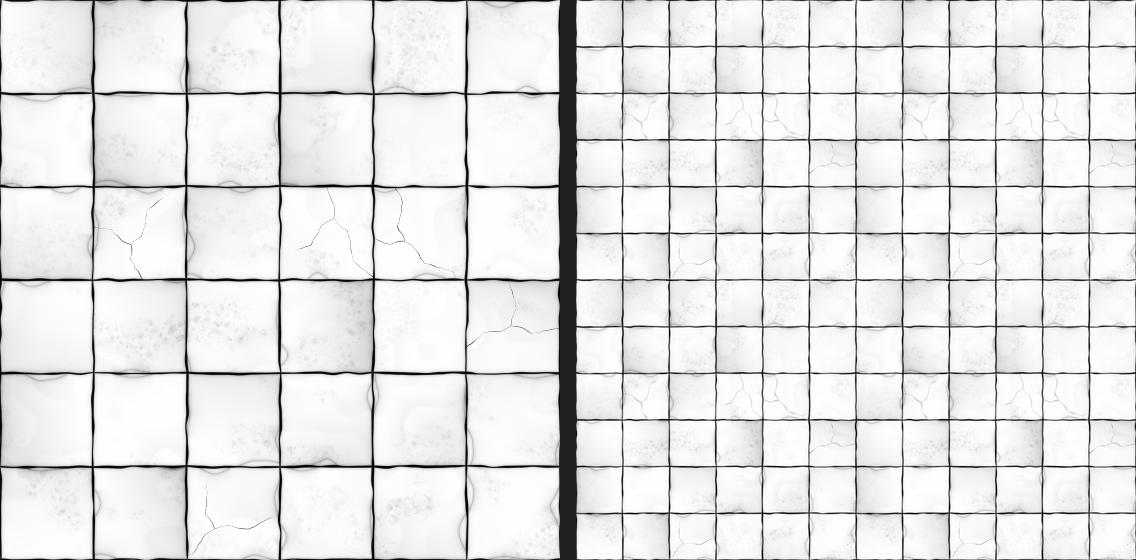
Left, the tile; right, the same tile 2 across and 2 down.
Reproduce this texture procedurally as a three.js fragment shader.

```glsl
#define TILES 6.0
#define WAVES 7.0
#define WOBBLE 0.02
#define JOINT_WIDTH 0.0105
#define SOFTNESS 0.008
#define TILT_SHADE 0.13
#define SPOT_SHADE 0.075
#define FOLD_SHADE 0.03
#define CHIP_SHARE 0.42
#define CRACK_SHARE 0.09
#define STONE_COLOR vec3(0.995)
#define JOINT_COLOR vec3(0.02)

varying vec2 vUv;

float hash(vec2 p) {
  return fract(sin(dot(p, vec2(127.1, 311.7))) * 43758.5453);
}

vec2 hash2(vec2 p) {
  return vec2(hash(p), hash(p + 17.3));
}

// Value noise that wraps after TILES * WAVES lattice steps
float noise(vec2 p) {
  float period = TILES * WAVES;
  vec2 i = floor(p), f = fract(p);
  vec2 a = mod(i, period), b = mod(i + 1.0, period);
  f = f * f * (3.0 - 2.0 * f);
  return mix(mix(hash(a), hash(vec2(b.x, a.y)), f.x),
             mix(hash(vec2(a.x, b.y)), hash(b), f.x), f.y);
}

// One noise strand along each vertical and horizontal joint
vec2 jointNoise(vec2 p, vec2 line, float strand) {
  return vec2(noise(vec2(p.y, line.x) * WAVES + vec2(0.0, strand)),
              noise(vec2(p.x, line.y) * WAVES + vec2(0.0, strand + 3.0)));
}

// Soft round stains of mixed size
float spots(vec2 f, vec2 seed, float scale) {
  vec2 g = f * scale, base = floor(g);
  float sum = 0.0;
  for (int y = -1; y <= 1; y++) {
    for (int x = -1; x <= 1; x++) {
      vec2 cell = base + vec2(float(x), float(y));
      vec2 key = cell + floor(seed);
      float size = hash(key + 5.1);
      float radius = mix(0.2, 0.8, size * size);
      float dist = length(g - cell - hash2(key));
      sum += (1.0 - smoothstep(radius * 0.35, radius, dist)) * hash(key + 9.7);
    }
  }
  return min(sum, 1.4);
}

// Patches where stains gather
float stains(vec2 f, vec2 id, vec2 seed) {
  float cloud = 0.7 * noise(f * 2.6 + seed) + 0.3 * noise(f * 7.0 + seed.yx);
  float patches = smoothstep(0.5, 0.78, cloud) * mix(0.35, 1.15, hash(id + 19.6));
  vec2 g = f + 0.025 * vec2(noise(f * 22.0 + seed), noise(f * 22.0 + seed.yx));
  float marks = spots(g, seed, 13.0) + 0.7 * spots(g, seed.yx, 24.0);
  return patches * (marks + 0.3 * noise(f * 11.0 + seed));
}

// Curved flakes along the four sides
float chips(vec2 f, vec2 id) {
  vec2 g = f - 0.5;
  float shade = 0.0;
  for (int i = 0; i < 4; i++) {
    g = vec2(-g.y, g.x);
    vec2 key = id + float(i) * 11.3 + 2.9;
    float halfLength = mix(0.14, 0.36, hash(key + 1.7));
    float u = (g.x - (hash(key) - 0.5) * 0.9) / halfLength;
    float body = max(1.0 - u * u, 0.0);
    body *= body;
    float rough = 0.7 + 0.6 * noise(vec2(g.x * 7.0, 0.5) + key);
    float d = g.y + 0.5 - mix(0.025, 0.085, hash(key + 4.1)) * body * rough;
    float rim = 0.16 * exp(-abs(d) / 0.009);
    float side = d > 0.0 ? exp(-d / 0.05) : exp(d / 0.02);
    shade += (rim + 0.09 * side) * smoothstep(0.0, 0.35, body)
           * step(hash(key + 6.3), CHIP_SHARE);
  }
  return shade;
}

// Thin broken branches from one junction
float cracks(vec2 f, vec2 id, vec2 seed) {
  vec2 v = f - mix(vec2(0.25), vec2(0.75), hash2(id + 31.7));
  float ink = 0.0;
  for (int i = 0; i < 3; i++) {
    float k = float(i);
    float angle = 2.094 * (k + 0.6 * hash(id + k * 3.1)) + 6.283 * hash(id + 8.8);
    vec2 dir = vec2(cos(angle), sin(angle));
    float along = dot(v, dir);
    float kink = abs(fract(along * 1.6 + hash(id + k)) - 0.5) - 0.25;
    float bend = kink * 0.22 + (noise(vec2(along * 26.0, k * 4.0) + seed) - 0.5) * 0.018;
    float across = abs(dot(v, vec2(-dir.y, dir.x)) + bend * smoothstep(0.0, 0.2, along));
    float wear = noise(vec2(along * 11.0, k * 4.0 + 2.0) + seed);
    float stroke = 1.0 - smoothstep(0.0, 0.006 + 0.005 * wear, across);
    float reach = mix(0.35, 1.0, hash(id + k + 12.4));
    stroke *= smoothstep(-0.01, 0.01, along) * (1.0 - smoothstep(reach - 0.1, reach, along));
    ink = max(ink, stroke * mix(0.1, 0.8, wear));
  }
  return ink * step(hash(id + 23.9), CRACK_SHARE);
}

void main() {
  // Grid bent close to its joints
  vec2 p = vUv * TILES;
  vec2 line = floor(p + 0.5);
  vec2 fade = 1.0 - 2.0 * abs(p - line);
  vec2 q = p + (jointNoise(p, line, 0.0) - 0.5) * WOBBLE * fade;
  vec2 id = mod(floor(q), TILES), f = fract(q);
  vec2 seed = 40.0 * hash2(id + 3.7);
  vec2 edge = min(f, 1.0 - f);

  // Uneven tilt and shaded borders
  float angle = 6.283 * hash(id + 14.2);
  float slope = dot(f - 0.5, vec2(cos(angle), sin(angle)));
  float strength = pow(hash(id + 7.6), 2.0);
  float shade = TILT_SHADE * strength * smoothstep(-0.45, 0.75, slope);
  shade += 0.12 * strength * exp(-min(edge.x, edge.y) * 12.0) * smoothstep(-0.2, 0.5, slope);

  // Soft folds, stains and flakes
  float relief = noise(f * 1.8 + seed) + 0.25 * noise(f * 4.0 + seed.yx);
  float fold = fract(relief * 2.5);
  fold = smoothstep(0.1, 0.85, fold) * (1.0 - smoothstep(0.88, 1.0, fold));
  shade += FOLD_SHADE * fold * noise(f * 2.0 + seed.yx + 9.0);
  shade += SPOT_SHADE * stains(f, id, seed);
  shade += chips(f, id);

  // Joints of varying width with a gray fringe
  vec2 width = JOINT_WIDTH * mix(vec2(0.5), vec2(1.4), jointNoise(p, line, 1.0));
  vec2 joint = 1.0 - smoothstep(width - SOFTNESS, width + SOFTNESS, edge);
  vec2 fringe = exp(-max(edge - width, 0.0) / 0.014);
  shade += 0.2 * max(fringe.x, fringe.y);

  vec3 color = STONE_COLOR - shade;
  color = mix(color, vec3(0.2), cracks(f, id, seed));
  color = mix(color, JOINT_COLOR, max(joint.x, joint.y));
  gl_FragColor = vec4(clamp(color, 0.0, 1.0), 1.0);
}
```
